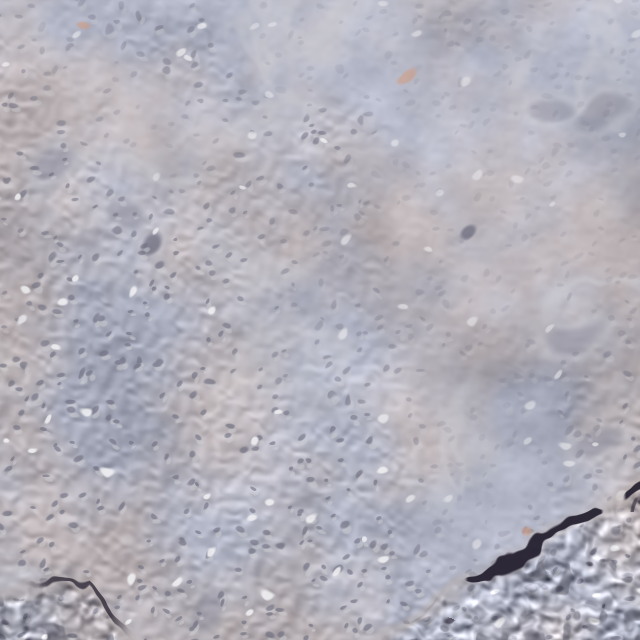
A WebGL 2 fragment shader for this texture:

```glsl
#version 300 es
precision highp float;
// Weathered grey concrete: gritty pits, smooth pale-veined areas, pebbles and a broken edge.

uniform vec2 u_resolution;
out vec4 fragColor;

const vec3 BASE = vec3(0.700, 0.690, 0.727);
const vec3 WARM = vec3(0.025, 0.002, -0.025);
const vec3 PIT = vec3(0.43, 0.43, 0.50);
const vec3 PEBBLE = vec3(0.585, 0.58, 0.635);
const vec3 PALE = vec3(0.80, 0.80, 0.82);
const vec3 WHITE = vec3(0.94, 0.94, 0.95);
const vec3 RUST = vec3(0.82, 0.60, 0.49);
const vec3 LIP = vec3(0.70, 0.66, 0.65);
const vec3 CRACK = vec3(0.15, 0.13, 0.19);
const vec2 GRIT_SCALE = vec2(78.0, 112.0);   // grains per canvas side
const vec2 LIGHT_STEP = vec2(-0.0025, 0.0050);
const float BLOTCH = 0.20;
const float MOTTLE = 0.13;
const float GRIT_RELIEF = 0.12;
const float RUBBLE_RELIEF = 0.34;
const float GRAIN_TILT = 0.35;

vec3 hash3(vec2 p) {
  vec3 q = fract(p.xyx * vec3(0.1031, 0.1030, 0.0973));
  q += dot(q, q.yxz + 33.33);
  return fract((q.xxy + q.yzz) * q.zyx);
}

float noise(vec2 p) {
  vec2 i = floor(p), f = fract(p);
  f = f * f * (3.0 - 2.0 * f);
  float low = mix(hash3(i).x, hash3(i + vec2(1, 0)).x, f.x);
  float high = mix(hash3(i + vec2(0, 1)).x, hash3(i + vec2(1, 1)).x, f.x);
  return mix(low, high, f.y);
}

mat2 turn(float a) {
  return mat2(cos(a), -sin(a), sin(a), cos(a));
}

float fbm(vec2 p) {
  float sum = 0.0, gain = 0.533;
  for (int i = 0; i < 4; i++) {
    sum += gain * noise(p);
    p = turn(0.6) * p * 2.03 + 17.3;
    gain *= 0.5;
  }
  return sum;
}

// Difference of a grain height field along the light direction
float relief(vec2 uv, vec2 scale) {
  return noise((uv - LIGHT_STEP) * scale + 40.0) - noise((uv + LIGHT_STEP) * scale + 40.0);
}

// Soft tilted grains, one candidate per cell; share is the filled fraction
float specks(vec2 uv, float cells, float share, float radius, float seed) {
  vec2 p = uv * cells, id = floor(p);
  float cover = 0.0;
  for (int j = -1; j <= 1; j++) {
    for (int i = -1; i <= 1; i++) {
      vec2 cell = id + vec2(i, j);
      vec3 r = hash3(cell + seed);
      float size = radius * cells * mix(0.5, 1.0, r.z / share);
      vec2 d = turn(GRAIN_TILT * (4.0 * r.x - 1.0)) * (p - cell - r.xy) / vec2(1.35, 0.85);
      float grain = 1.0 - smoothstep(0.55, 1.2, length(d) / size);
      cover = max(cover, grain * step(r.z, share));
    }
  }
  return cover;
}

// Dark gap of uneven width along the zero line of a signed distance
float gap(float dist, vec2 uv, float width) {
  float w = width * smoothstep(0.2, 0.8, noise(uv * 24.0 + 5.0));
  return (1.0 - smoothstep(w, w + 0.004, abs(dist))) * smoothstep(0.0, 0.3 * width, w);
}

void main() {
  vec2 uv = gl_FragCoord.xy / u_resolution;
  vec2 wobble = vec2(noise(uv * 60.0), noise(uv * 60.0 + 31.0)) - 0.5;
  vec2 bent = uv + 0.007 * wobble;

  // Smooth skin toward the upper right, open grit toward the lower left
  float cloud = fbm(uv * 4.0 + 3.0) - 0.5;
  float lean = 0.5 + 0.55 * (uv.x - 0.5) + 0.6 * (uv.y - 0.5);
  float skin = smoothstep(0.30, 0.72, lean + 1.1 * cloud);
  float grit = mix(1.0, 0.22, skin);

  // Broad tone, hue drift and fine relief
  vec3 color = BASE + BLOTCH * (fbm(uv * 5.0 + 60.0) - 0.5) + 0.012 * skin;
  color += MOTTLE * (fbm(uv * 19.0 + 8.0) - 0.5);
  color += WARM * clamp(5.0 * (fbm(uv * 6.0 + 90.0) - 0.53), -1.0, 1.0);
  color += GRIT_RELIEF * grit * relief(bent, GRIT_SCALE);

  // Pale veins
  float ridge = 1.0 - abs(2.0 * fbm(uv * 4.5 + 1.2 * cloud + 21.0) - 1.0);
  float vein = smoothstep(0.86, 1.0, ridge) * smoothstep(0.35, 0.65, noise(uv * 7.0 + 12.0));
  color = mix(color, PALE, 0.5 * vein * mix(0.35, 1.0, skin));

  // Embedded pebbles with pale halos
  vec2 loose = uv + 0.03 * (vec2(noise(uv * 18.0), noise(uv * 18.0 + 9.0)) - 0.5);
  float pebble = specks(loose, 6.0, 0.28, 0.036, 11.0);
  float halo = specks(loose, 6.0, 0.28, 0.056, 11.0) - pebble;
  color = mix(color, PALE, 0.35 * max(halo, 0.0));
  color = mix(color, PEBBLE, 0.55 * pebble);
  color = mix(color, PIT, 0.75 * specks(loose, 8.0, 0.07, 0.018, 140.0));

  // Pits with a lit rim, then scattered bright and rusty grains
  float pit = specks(bent, 46.0, 0.34, 0.0062, 200.0);
  float rim = specks(bent + 1.4 * LIGHT_STEP, 46.0, 0.34, 0.0062, 200.0);
  color = mix(color, PALE, 0.55 * grit * rim * (1.0 - pit));
  color = mix(color, PIT, 0.62 * grit * pit);
  color = mix(color, RUST, 0.55 * specks(loose, 9.0, 0.05, 0.016, 330.0));
  float chips = specks(bent, 24.0, 0.12, 0.0085, 410.0);
  color = mix(color, WHITE, 0.9 * chips * mix(1.0, 0.5, skin));

  // Broken edges: signed distances to the right slope and the left corner
  float jag = 0.055 * (fbm(uv * 11.0 + 70.0) - 0.5) + 0.012 * (noise(uv * 48.0) - 0.5);
  float slope = 0.85 * (uv.y - 0.01 - 0.63 * (uv.x - 0.625)) + jag;
  float corner = uv.y - 0.088 + 1.3 * max(uv.x - 0.14, 0.0) + jag;
  float edge = min(slope, corner + 0.004);
  float rubble = 1.0 - smoothstep(-0.012, 0.004, edge);

  // Coarse rubble beyond the edges
  float rough = relief(bent, vec2(62.0, 80.0)) + 0.6 * relief(bent + 0.3, vec2(120.0, 150.0));
  color += rubble * (RUBBLE_RELIEF * rough - 0.025);
  color = mix(color, PIT * 0.8, 0.5 * rubble * smoothstep(0.70, 0.88, noise(bent * 52.0 + 15.0)));
  color = mix(color, LIP, 0.45 * (1.0 - smoothstep(0.004, 0.022, abs(edge))));

  // Shadowed gaps
  float cornerSpan = smoothstep(0.03, 0.08, uv.x) * (1.0 - smoothstep(0.17, 0.21, uv.x));
  color = mix(color, CRACK, 0.95 * gap(slope, uv, 0.009));
  color = mix(color, CRACK, 0.75 * gap(corner, uv + 0.4, 0.004) * cornerSpan);
  color = mix(color, CRACK, 0.6 * gap(slope + 0.024, uv + 0.7, 0.005) * step(0.55, noise(uv * 13.0)));

  fragColor = vec4(clamp(color, 0.0, 1.0), 1.0);
}
```
